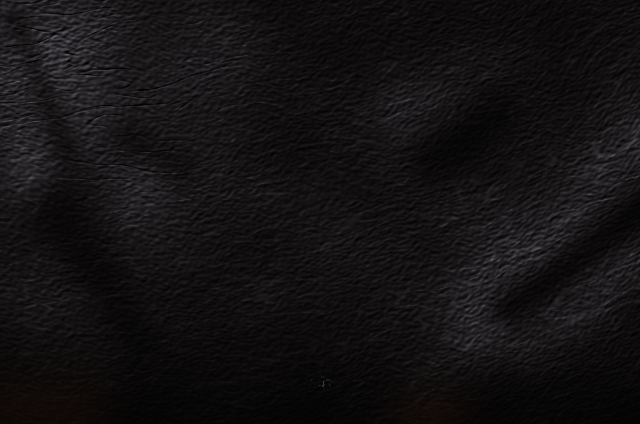
Write a Shadertoy shader that draws this texture.

```glsl
// Black leather under soft side light: broad folds set the light level,
// and a fine pebbled grain with long broken creases is shaded as relief.
// Grain and creases are gradient noise along a gently curved direction.

const vec3 WARM_SHADOW = vec3(1.10, 0.97, 0.95);
const vec3 COOL_SHEEN = vec3(1.00, 0.97, 1.06);
const vec3 BROWN_GLOW = vec3(0.035, 0.012, 0.004);
const vec2 LIGHT_DIR = vec2(-0.45, 0.89);
const vec2 GRAIN_SCALE = vec2(74.0, 112.0);

// Random unit gradient of a lattice point
vec2 gradientAt(vec2 cell) {
    vec3 h = fract(vec3(cell.xyx) * vec3(0.1031, 0.1030, 0.0973));
    h += dot(h, h.yzx + 33.33);
    float angle = 6.2832 * fract((h.x + h.y) * h.z);
    return vec2(cos(angle), sin(angle));
}

float gradientNoise(vec2 p) {
    vec2 i = floor(p);
    vec2 f = p - i;
    vec2 w = f * f * f * (f * (f * 6.0 - 15.0) + 10.0);
    float a = dot(gradientAt(i), f);
    float b = dot(gradientAt(i + vec2(1, 0)), f - vec2(1, 0));
    float c = dot(gradientAt(i + vec2(0, 1)), f - vec2(0, 1));
    float d = dot(gradientAt(i + vec2(1, 1)), f - vec2(1, 1));
    return 1.4 * mix(mix(a, b, w.x), mix(c, d, w.x), w.y);
}

// Soft band around the segment from a to b
float fold(vec2 p, vec2 a, vec2 b, float width) {
    vec2 ab = b - a;
    float t = clamp(dot(p - a, ab) / dot(ab, ab), 0.0, 1.0);
    float d = length(p - a - ab * t) / width;
    return exp(-d * d);
}

// Coordinates along and across the grain, rising towards the right
vec2 grainSpace(vec2 p) {
    float rise = 0.05 * p.x + 0.13 * p.x * p.x;
    float drift = 0.018 * gradientNoise(p * 4.0) + 0.004 * gradientNoise(p * 19.0);
    return vec2(p.x + 0.3 * p.y, p.y - rise + drift);
}

// Thin broken lines where stretched noise crosses zero
float creaseLines(vec2 g, vec2 scale, float halfWidth) {
    float line = 1.0 - smoothstep(0.0, halfWidth, abs(gradientNoise(g * scale)));
    float presence = gradientNoise(g * scale * vec2(0.9, 0.45) + 37.0);
    return line * smoothstep(-0.1, 0.3, presence);
}

float creases(vec2 g) {
    return max(creaseLines(g, vec2(5.0, 25.0), 0.10),
               0.7 * creaseLines(g + 9.3, vec2(11.0, 38.0), 0.15));
}

float leatherHeight(vec2 p) {
    vec2 g = grainSpace(p);
    float pebbles = gradientNoise(g * GRAIN_SCALE);
    float lumps = gradientNoise(g * GRAIN_SCALE * 0.47 + 51.0);
    return pebbles + 0.8 * lumps - 0.65 * creases(g);
}

// Light level from raised folds, cut by dark valleys
float foldLight(vec2 p) {
    float light = 0.046;
    light += 0.105 * fold(p, vec2(0.00, 1.00), vec2(0.34, 0.61), 0.13);
    light += 0.055 * fold(p, vec2(0.20, 0.95), vec2(0.50, 0.85), 0.13);
    light += 0.090 * fold(p, vec2(0.00, 0.78), vec2(0.07, 0.58), 0.07);
    light += 0.032 * fold(p, vec2(0.02, 0.40), vec2(0.20, 0.25), 0.12);
    light += 0.075 * fold(p, vec2(1.52, 0.68), vec2(1.14, 0.26), 0.12);
    light += 0.035 * fold(p, vec2(1.14, 0.26), vec2(1.02, 0.10), 0.08);
    light += 0.070 * fold(p, vec2(1.52, 0.40), vec2(1.27, 0.18), 0.065);
    light += 0.045 * fold(p, vec2(0.98, 0.73), vec2(1.09, 0.82), 0.09);
    light += 0.022 * fold(p, vec2(0.45, 0.50), vec2(1.10, 0.45), 0.22);
    light *= 1.0 - 0.75 * fold(p, vec2(1.52, 0.51), vec2(1.20, 0.27), 0.05);
    light *= 1.0 - 0.60 * fold(p, vec2(1.02, 0.62), vec2(1.17, 0.73), 0.06);
    light *= 1.0 - 0.45 * fold(p, vec2(0.04, 0.95), vec2(0.16, 0.64), 0.03);
    light *= 1.0 - 0.60 * fold(p, vec2(0.31, 0.67), vec2(0.42, 0.61), 0.06);
    light *= 1.0 - 0.55 * fold(p, vec2(0.14, 0.50), vec2(0.32, 0.20), 0.07);
    light *= 1.0 + 0.30 * gradientNoise(p * vec2(5.0, 6.0));
    return light * mix(0.35, 1.0, smoothstep(0.0, 0.28, p.y));
}

void mainImage(out vec4 fragColor, in vec2 fragCoord) {
    vec2 p = fragCoord / iResolution.y;

    // Relief of the grain, lit from the upper left
    float relief = leatherHeight(p) - leatherHeight(p + 0.003 * LIGHT_DIR);
    float light = foldLight(p);
    float sheen = max(relief, 0.0);
    float tone = light * max(0.12, 0.88 + 0.85 * relief + 0.5 * sheen * sheen);

    // Creases catch light in the shade and look dark on the bright fold
    float brightCorner = fold(p, vec2(0.0, 1.0), vec2(0.3, 0.75), 0.22);
    tone += light * creases(grainSpace(p)) * mix(0.65, -0.4, brightCorner);

    // A few pale scuffs
    float scuff = fold(p, vec2(0.745, 0.10), vec2(0.768, 0.095), 0.012);
    tone += 0.2 * scuff * smoothstep(0.15, 0.5, gradientNoise(p * 150.0));

    // Warm darks, cool highlights and a brown cast at the lower edge
    vec3 color = max(tone, 0.0) * mix(WARM_SHADOW, COOL_SHEEN, smoothstep(0.02, 0.14, tone));
    float glow = fold(p, vec2(0.0, 0.03), vec2(0.18, 0.03), 0.08)
               + fold(p, vec2(0.98, 0.02), vec2(1.06, 0.02), 0.06);
    color += BROWN_GLOW * glow + vec3(0.008, 0.006, 0.006);
    fragColor = vec4(color, 1.0);
}
```
